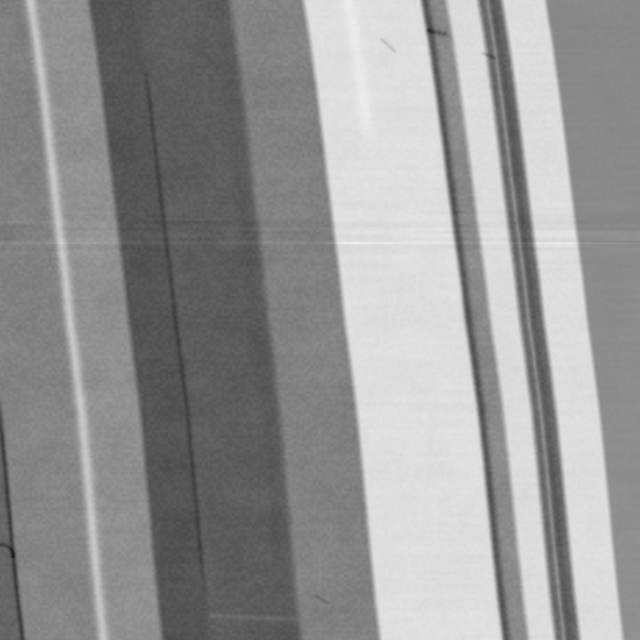
Reproduce this texture procedurally as a Shadertoy shader.

```glsl
float hash(vec2 p) {
    vec3 q = fract(vec3(p.xyx) * 0.1031);
    q += dot(q, q.yzx + 33.33);
    return fract((q.x + q.y) * q.z);
}

float noise(vec2 p) {
    vec2 i = floor(p), f = fract(p);
    f = f * f * (3.0 - 2.0 * f);
    return mix(mix(hash(i), hash(i + vec2(1, 0)), f.x),
               mix(hash(i + vec2(0, 1)), hash(i + vec2(1, 1)), f.x), f.y);
}

float fbm(vec2 p) {
    float sum = 0.0, gain = 0.5;
    for (int i = 0; i < 4; i++) {
        sum += gain * noise(p);
        p = p * 2.03 + 17.0;
        gain *= 0.5;
    }
    return sum;
}

// Signed horizontal distance to a slightly bowed slanted edge; p.y runs downward
float fromEdge(vec2 p, float top, float bottom) {
    return p.x - mix(top, bottom, p.y) - 0.02 * p.y * (1.0 - p.y);
}

float rightOf(float dist, float blur) {
    return smoothstep(-blur, blur, dist);
}

float ridge(float dist, float width) {
    return exp(-dist * dist / (width * width));
}

float segment(vec2 p, vec2 a, vec2 b) {
    vec2 ab = b - a;
    return length(p - a - ab * clamp(dot(p - a, ab) / dot(ab, ab), 0.0, 1.0));
}

void mainImage(out vec4 fragColor, in vec2 fragCoord) {
    vec2 p = fragCoord / iResolution.xy;
    p.y = 1.0 - p.y;
    vec2 q = p;
    q.x += 0.003 * (noise(vec2(p.y * 14.0, 3.0)) - 0.5);

    // Left grey panels and the thin bright strip
    float strip = fromEdge(q, 0.048, 0.162);
    float shade = mix(0.49, 0.525, p.y);
    shade = mix(shade, 0.56, rightOf(strip, 0.006));
    shade = mix(shade, 0.77, ridge(strip, 0.0085));

    // Dark panels, divided by a fine groove
    float groove = fromEdge(q, 0.212, 0.328);
    shade = mix(shade, 0.33, rightOf(fromEdge(q, 0.139, 0.254), 0.006));
    shade = mix(shade, 0.365, rightOf(groove, 0.012));
    shade -= 0.085 * ridge(groove, 0.004) * smoothstep(0.08, 0.16, p.y)
           * (1.0 - smoothstep(0.86, 0.97, p.y));
    shade -= 0.02 * ridge(fromEdge(q, 0.34, 0.45), 0.012);

    // Middle grey panel and the broad pale panel
    shade = mix(shade, 0.505, rightOf(fromEdge(q, 0.36, 0.471), 0.008));
    float pale = fromEdge(q, 0.475, 0.594);
    shade = mix(shade, 0.87, rightOf(pale, 0.006));
    shade += 0.045 * ridge(fromEdge(q, 0.545, 0.672), 0.011)
           * (1.0 - smoothstep(0.17, 0.25, p.y));

    // Grey stripe with a shadowed left side
    float stripe = fromEdge(q, 0.659, 0.786);
    shade = mix(shade, 0.54, rightOf(stripe, 0.005));
    shade -= 0.2 * ridge(stripe - 0.006, 0.0065);
    shade = mix(shade, 0.86, rightOf(fromEdge(q, 0.698, 0.826), 0.006));

    // Dark double stripe with a lighter seam
    float rail = fromEdge(q, 0.748, 0.868);
    shade = mix(shade, 0.41, rightOf(rail, 0.006));
    shade += 0.13 * ridge(rail - 0.014, 0.0035);
    shade -= 0.06 * ridge(rail - 0.023, 0.006);
    shade = mix(shade, 0.865, rightOf(fromEdge(q, 0.785, 0.906), 0.006));

    // Right background
    shade = mix(shade, mix(0.53, 0.565, p.y), rightOf(fromEdge(q, 0.853, 0.974), 0.005));

    // Dark sliver in the lower left corner with a rounded outline
    float sliver = q.x - 0.105 * (p.y - 0.64) - 0.001;
    float low = smoothstep(0.6, 0.68, p.y);
    shade = mix(shade, 0.40, low * (1.0 - rightOf(sliver, 0.005)));
    shade -= 0.16 * low * ridge(sliver + 0.003, 0.004);
    float arch = abs(length((p - vec2(0.002, 0.872)) * vec2(1.0, 0.9)) - 0.019);
    shade -= 0.14 * ridge(arch, 0.003) * step(p.y, 0.872);

    // Small scratches and ledges
    shade -= 0.10 * ridge(segment(p, vec2(0.597, 0.062), vec2(0.617, 0.08)), 0.003);
    shade -= 0.16 * ridge(segment(p, vec2(0.67, 0.048), vec2(0.695, 0.053)), 0.004);
    shade -= 0.12 * ridge(segment(p, vec2(0.755, 0.083), vec2(0.772, 0.09)), 0.003);
    shade -= 0.08 * ridge(segment(p, vec2(0.495, 0.932), vec2(0.512, 0.942)), 0.003);
    shade += 0.05 * ridge(segment(p, vec2(0.33, 0.962), vec2(0.46, 0.968)), 0.004);

    // Faint horizontal scan lines, strongest in one band
    float band = ridge(p.y - 0.365, 0.03);
    float streak = noise(vec2(p.x * 7.0, p.y * 190.0)) - 0.5;
    shade += streak * (0.012 + 0.06 * band);
    shade += 0.07 * ridge(p.y - 0.38, 0.0018) * noise(vec2(p.x * 9.0, 5.0));

    // Mottling and fine grain, weaker on pale surfaces
    float roughness = mix(1.0, 0.45, smoothstep(0.6, 0.85, shade));
    roughness *= 1.0 - 0.7 * rightOf(fromEdge(q, 0.853, 0.974), 0.005);
    shade += roughness * (0.06 * (fbm(p * 22.0) - 0.47) + 0.045 * (noise(p * 230.0) - 0.5));

    fragColor = vec4(vec3(clamp(shade, 0.0, 1.0)), 1.0);
}
```
